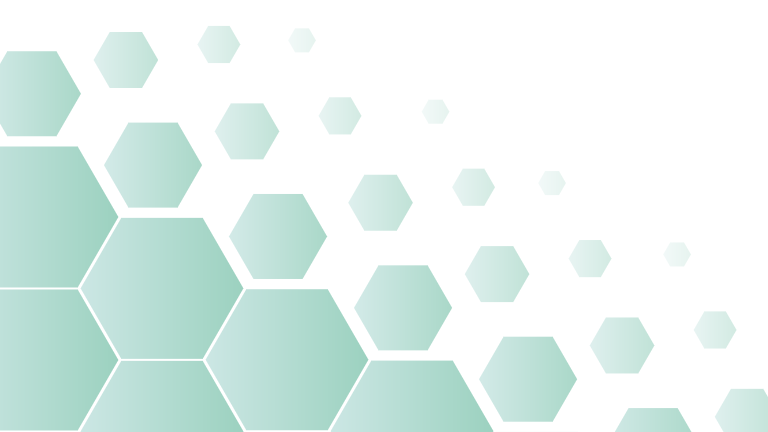
This background is drawn by a Shadertoy shader. Its source:

```glsl
// Mint hexagons on white, shrinking and fading toward the upper right.
// Each size forms a diagonal chain of flat-topped hexagons, and every
// hexagon carries its own left-to-right gradient.

// Signed distance to a flat-topped hexagon with the given apothem.
float hexagon(vec2 p, float apothem) {
    p = abs(p);
    return max(p.y, dot(p, vec2(0.8660, 0.5))) - apothem;
}

// Paints a chain of hexagons descending to the right from its start.
void paintChain(inout vec3 color, vec2 p, vec2 start, float apothem, float opacity) {
    const vec3 paleMint = vec3(0.80, 0.905, 0.895);
    const vec3 deepMint = vec3(0.61, 0.82, 0.75);
    float pixel = 1.0 / iResolution.y;

    for (int i = 0; i < 7; i++) {
        vec2 center = start + float(i) * vec2(0.2894, -0.1652);

        // Slight irregularity in the spacing of the smaller chains.
        if (i == 0 && apothem < 0.12) center.x += 0.009;
        if (i == 2 && apothem < 0.08) center.x += 0.0197;

        vec2 local = p - center;
        float across = clamp(0.5 + 0.433 * local.x / apothem, 0.0, 1.0);
        float coverage = clamp(0.5 - hexagon(local, apothem) / pixel, 0.0, 1.0);
        color = mix(color, mix(paleMint, deepMint, across), coverage * opacity);
    }
}

void mainImage(out vec4 fragColor, in vec2 fragCoord) {
    vec2 p = fragCoord / iResolution.y;
    vec3 color = vec3(1.0);

    // Large interlocking cells in the lower left.
    paintChain(color, p, vec2(0.0856, 0.4977), 0.1632, 1.0);
    paintChain(color, p, vec2(0.0856, 0.1667), 0.1632, 1.0);

    // Smaller, fainter chains outward.
    paintChain(color, p, vec2(0.0648, 0.7830), 0.0984, 0.86);
    paintChain(color, p, vec2(0.2824, 0.8611), 0.0648, 0.63);
    paintChain(color, p, vec2(0.4977, 0.8970), 0.0430, 0.45);
    paintChain(color, p, vec2(0.4097, 1.0718), 0.0278, 0.25);

    fragColor = vec4(color, 1.0);
}
```
